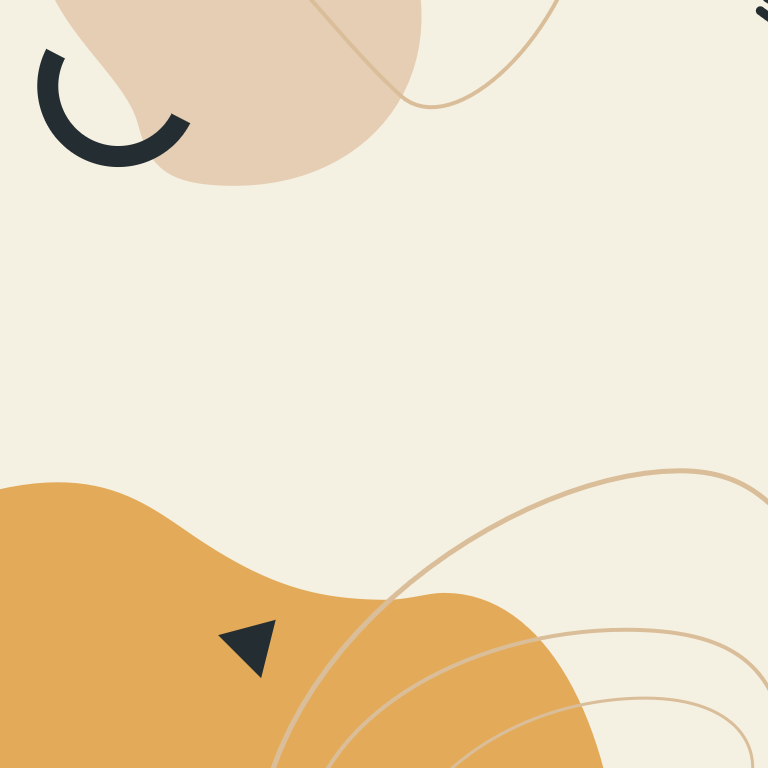
Write a Shadertoy shader that draws this background.

```glsl
#define CREAM vec3(0.961, 0.945, 0.886)
#define OCHRE vec3(0.890, 0.670, 0.350)
#define BLUSH vec3(0.902, 0.808, 0.706)
#define SAND vec3(0.855, 0.745, 0.605)
#define INK vec3(0.140, 0.175, 0.195)
#define CURVE_STEPS 24
#define RING_RADIUS 0.0918
#define RING_HALF_WIDTH 0.0137

// An outline holds (nearest distance, side sign); the sign turns negative inside.
const vec2 EMPTY = vec2(10.0, 1.0);

float segmentDistance(vec2 p, vec2 a, vec2 b) {
    vec2 ab = b - a;
    float t = clamp(dot(p - a, ab) / dot(ab, ab), 0.0, 1.0);
    return length(p - a - ab * t);
}

void addEdge(inout vec2 outline, vec2 p, vec2 a, vec2 b) {
    outline.x = min(outline.x, segmentDistance(p, a, b));
    // Flip the side for each edge crossed by a ray to the right
    if ((a.y > p.y) != (b.y > p.y)) {
        float crossingX = a.x + (b.x - a.x) * (p.y - a.y) / (b.y - a.y);
        if (p.x < crossingX) outline.y = -outline.y;
    }
}

// Cubic Bezier curve, traced as short edges
void addCurve(inout vec2 outline, vec2 p, vec2 a, vec2 b, vec2 c, vec2 d) {
    vec2 previous = a;
    for (int i = 1; i <= CURVE_STEPS; i++) {
        float t = float(i) / float(CURVE_STEPS);
        float s = 1.0 - t;
        vec2 point = s*s*s*a + 3.0*s*s*t*b + 3.0*s*t*t*c + t*t*t*d;
        addEdge(outline, p, previous, point);
        previous = point;
    }
}

float ochreHill(vec2 p) {
    vec2 o = EMPTY;
    addCurve(o, p, vec2(-0.005, 0.362), vec2(0.137, 0.395), vec2(0.195, 0.340), vec2(0.260, 0.297));
    addCurve(o, p, vec2(0.260, 0.297), vec2(0.358, 0.232), vec2(0.423, 0.219), vec2(0.508, 0.219));
    addCurve(o, p, vec2(0.508, 0.219), vec2(0.540, 0.221), vec2(0.557, 0.228), vec2(0.579, 0.228));
    addCurve(o, p, vec2(0.579, 0.228), vec2(0.677, 0.228), vec2(0.751, 0.134), vec2(0.787, -0.005));
    return o.x * o.y;
}

float blushBlob(vec2 p) {
    vec2 o = EMPTY;
    addCurve(o, p, vec2(0.069, 1.005), vec2(0.102, 0.938), vec2(0.167, 0.889), vec2(0.180, 0.837));
    addCurve(o, p, vec2(0.180, 0.837), vec2(0.195, 0.779), vec2(0.221, 0.758), vec2(0.306, 0.758));
    addCurve(o, p, vec2(0.306, 0.758), vec2(0.456, 0.758), vec2(0.565, 0.863), vec2(0.547, 1.010));
    return o.x * o.y;
}

// Thin open loops, each with its own half width
float sandLines(vec2 p) {
    vec2 top = EMPTY, outer = EMPTY, middle = EMPTY, inner = EMPTY;
    addCurve(top, p, vec2(0.401, 1.005), vec2(0.449, 0.951), vec2(0.475, 0.919), vec2(0.521, 0.876));
    addCurve(top, p, vec2(0.521, 0.876), vec2(0.573, 0.828), vec2(0.671, 0.896), vec2(0.728, 1.005));
    addCurve(outer, p, vec2(0.354, -0.005), vec2(0.434, 0.229), vec2(0.710, 0.387), vec2(0.885, 0.387));
    addCurve(outer, p, vec2(0.885, 0.387), vec2(0.944, 0.387), vec2(0.979, 0.367), vec2(1.008, 0.339));
    addCurve(middle, p, vec2(0.424, -0.005), vec2(0.495, 0.115), vec2(0.664, 0.180), vec2(0.814, 0.180));
    addCurve(middle, p, vec2(0.814, 0.180), vec2(0.918, 0.180), vec2(0.977, 0.154), vec2(1.005, 0.096));
    addCurve(inner, p, vec2(0.583, -0.005), vec2(0.658, 0.063), vec2(0.755, 0.091), vec2(0.840, 0.091));
    addCurve(inner, p, vec2(0.840, 0.091), vec2(0.931, 0.091), vec2(0.983, 0.052), vec2(0.980, -0.005));
    return min(min(top.x - 0.0026, outer.x - 0.0033), min(middle.x - 0.0026, inner.x - 0.0020));
}

float halfRing(vec2 p) {
    vec2 q = p - vec2(0.154, 0.888);
    float ring = abs(length(q) - RING_RADIUS) - RING_HALF_WIDTH;
    return max(ring, dot(q, normalize(vec2(0.46, 0.89))));
}

float triangle(vec2 p) {
    vec2 a = vec2(0.284, 0.173), b = vec2(0.359, 0.193), c = vec2(0.340, 0.117);
    vec2 o = EMPTY;
    addEdge(o, p, a, b);
    addEdge(o, p, b, c);
    addEdge(o, p, c, a);
    return o.x * o.y;
}

float cornerDashes(vec2 p) {
    float lower = segmentDistance(p, vec2(0.990, 0.986), vec2(1.005, 0.975)) - 0.0058;
    float upper = segmentDistance(p, vec2(0.997, 1.001), vec2(1.005, 0.996)) - 0.0033;
    return min(lower, upper);
}

void paint(inout vec3 color, vec3 ink, float dist) {
    color = mix(color, ink, clamp(0.5 - dist * iResolution.y, 0.0, 1.0));
}

void mainImage(out vec4 fragColor, in vec2 fragCoord) {
    vec2 p = fragCoord / iResolution.y;
    vec3 color = CREAM;
    // Broad shapes, then lines, then dark accents
    paint(color, BLUSH, blushBlob(p));
    paint(color, OCHRE, ochreHill(p));
    paint(color, SAND, sandLines(p));
    paint(color, INK, min(halfRing(p), min(triangle(p), cornerDashes(p))));
    fragColor = vec4(color, 1.0);
}
```
